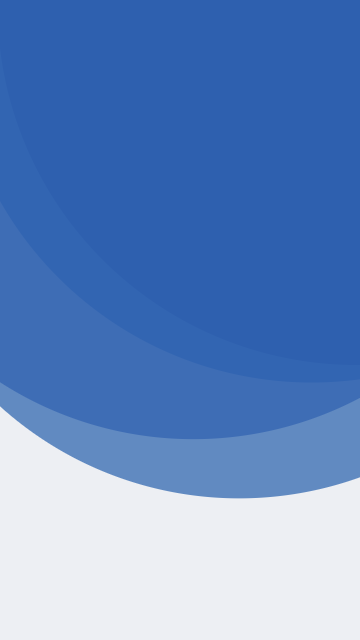
Give the GLSL for this background, as a WebGL 1 fragment shader.

```glsl
precision highp float;
// Flat backdrop of four overlapping blue discs hanging over a pale grey ground.

uniform vec2 u_resolution;

#define GROUND_COLOR vec3(0.929, 0.937, 0.953)
#define OUTER_COLOR  vec3(0.380, 0.541, 0.757)
#define MIDDLE_COLOR vec3(0.243, 0.427, 0.710)
#define INNER_COLOR  vec3(0.196, 0.396, 0.698)
#define CORE_COLOR   vec3(0.180, 0.376, 0.686)

// Each disc: center x, center y, radius, in canvas heights
#define OUTER_DISC  vec3(0.3737, 0.7786, 0.5573)
#define MIDDLE_DISC vec3(0.3021, 0.8711, 0.5573)
#define INNER_DISC  vec3(0.4870, 0.9622, 0.5599)
#define CORE_DISC   vec3(0.5573, 0.9909, 0.5612)

// Smooth coverage of a disc, one pixel wide at the rim
float discMask(vec2 point, vec3 disc) {
    float signedDistance = length(point - disc.xy) - disc.z;
    return clamp(0.5 - signedDistance * u_resolution.y, 0.0, 1.0);
}

void main() {
    vec2 point = gl_FragCoord.xy / u_resolution.y;

    // Layers from back to front
    vec3 color = GROUND_COLOR;
    color = mix(color, OUTER_COLOR, discMask(point, OUTER_DISC));
    color = mix(color, MIDDLE_COLOR, discMask(point, MIDDLE_DISC));
    color = mix(color, INNER_COLOR, discMask(point, INNER_DISC));
    color = mix(color, CORE_COLOR, discMask(point, CORE_DISC));

    gl_FragColor = vec4(color, 1.0);
}
```
